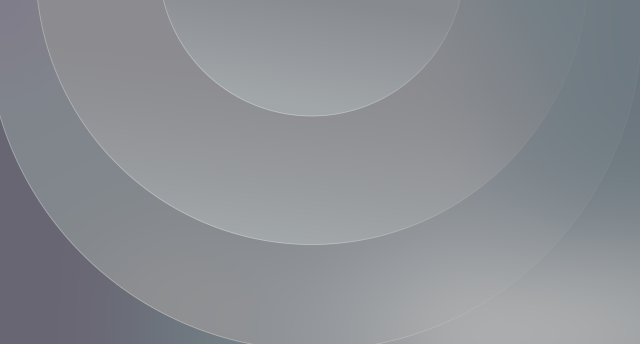
Reproduce this background procedurally as a WebGL 2 fragment shader.

```glsl
#version 300 es
precision highp float;
// Three nested translucent discs hang from the top edge over a plum-to-slate
// backdrop. Each layer has its own soft gradient, a wide pale glow rises from
// the lower right, and a thin rim lights each disc on its left and lower side.

uniform vec2 u_resolution;
out vec4 fragColor;

// Disc centre (xy) and radius (z), in canvas heights
const vec3 OUTER_DISC = vec3(0.913, 0.935, 0.954);
const vec3 MIDDLE_DISC = vec3(0.907, 1.092, 0.804);
const vec3 INNER_DISC = vec3(0.906, 1.107, 0.4454);

// Palette
const vec3 PLUM = vec3(0.41, 0.40, 0.45);
const vec3 LILAC = vec3(0.50, 0.49, 0.54);
const vec3 DEEP_SLATE = vec3(0.415, 0.46, 0.49);
const vec3 SLATE = vec3(0.43, 0.475, 0.505);
const vec3 LIGHT_SLATE = vec3(0.44, 0.485, 0.515);
const vec3 STEEL = vec3(0.50, 0.525, 0.55);
const vec3 ASH = vec3(0.55, 0.555, 0.565);
const vec3 DOVE = vec3(0.55, 0.55, 0.565);
const vec3 GREY = vec3(0.53, 0.54, 0.56);
const vec3 MIST = vec3(0.63, 0.65, 0.66);
const vec3 GLOW = vec3(0.67, 0.675, 0.68);

// Glow and rim, as fractions of the canvas
const vec2 GLOW_CENTRE = vec2(0.77, 0.03);
const float GLOW_LEFT = 0.30;
const float GLOW_RIGHT = 0.60;
const float GLOW_HEIGHT = 0.34;
const float RIM_WIDTH = 0.0028;
const float RIM_STRENGTH = 0.24;

// Gaussian falloff with separate horizontal and vertical reach
float softSpot(vec2 uv, vec2 centre, vec2 reach) {
    vec2 d = (uv - centre) / reach;
    return exp(-dot(d, d));
}

// Wide glow that reaches further to the right than to the left
float lowerGlow(vec2 uv) {
    float reach = uv.x < GLOW_CENTRE.x ? GLOW_LEFT : GLOW_RIGHT;
    return softSpot(uv, GLOW_CENTRE, vec2(reach, GLOW_HEIGHT));
}

vec3 backdropColor(vec2 uv) {
    vec3 color = mix(PLUM, DEEP_SLATE, smoothstep(0.08, 0.36, uv.x));
    return mix(color, GLOW, lowerGlow(uv));
}

vec3 outerColor(vec2 uv) {
    vec3 color = mix(STEEL, SLATE, smoothstep(0.65, 1.0, uv.x));
    color = mix(color, ASH, softSpot(uv, vec2(0.27, 0.1), vec2(0.2, 0.3)));
    color = mix(color, LILAC, softSpot(uv, vec2(0.0, 1.0), vec2(0.12, 0.25)));
    return mix(color, GLOW, lowerGlow(uv));
}

vec3 middleColor(vec2 uv) {
    float descent = 1.0 - uv.y - 0.2 * uv.x;
    float mist = pow(clamp((descent - 0.1) / 0.5, 0.0, 1.0), 1.5);
    float shade = smoothstep(0.82, 1.25, uv.x + 0.3 * uv.y);
    return mix(mix(DOVE, MIST, mist), LIGHT_SLATE, shade);
}

vec3 innerColor(vec2 uv) {
    float descent = 1.0 - uv.y - 0.3 * uv.x;
    return mix(GREY, MIST, clamp((descent + 0.16) / 0.32, 0.0, 1.0));
}

// Lay a disc over the colour below, with a rim that fades to the right
vec3 layDisc(vec3 below, vec3 fill, vec3 disc, vec2 p, float fade) {
    float pixel = 1.0 / u_resolution.y;
    float edge = length(p - disc.xy) - disc.z;
    float cover = 1.0 - smoothstep(-0.6 * pixel, 0.6 * pixel, edge);
    float offset = abs(edge + 0.5 * RIM_WIDTH);
    float rim = 1.0 - smoothstep(0.0, max(RIM_WIDTH, pixel), offset);
    vec3 color = mix(below, fill, cover);
    return mix(color, vec3(1.0), rim * fade * RIM_STRENGTH);
}

void main() {
    vec2 uv = gl_FragCoord.xy / u_resolution;
    vec2 p = gl_FragCoord.xy / u_resolution.y;
    float rimFade = 1.0 - 0.9 * smoothstep(0.45, 0.85, uv.x);

    vec3 color = backdropColor(uv);
    color = layDisc(color, outerColor(uv), OUTER_DISC, p, rimFade);
    color = layDisc(color, middleColor(uv), MIDDLE_DISC, p, rimFade);
    color = layDisc(color, innerColor(uv), INNER_DISC, p, rimFade);
    fragColor = vec4(color, 1.0);
}
```
